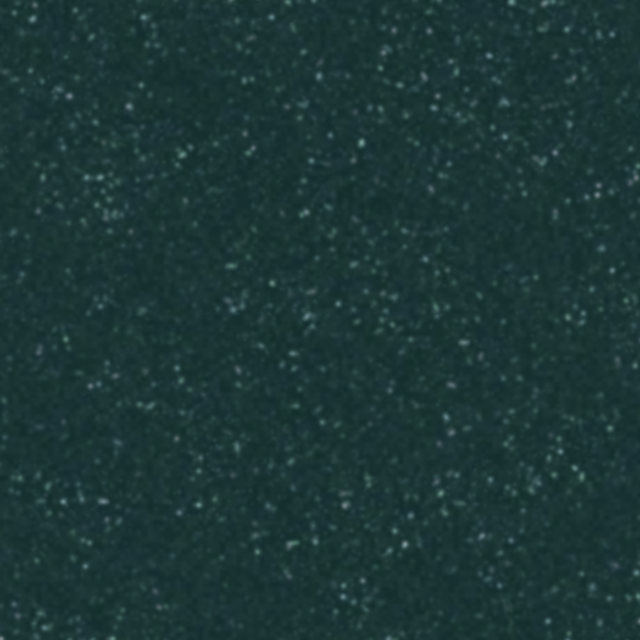
Write a WebGL 1 fragment shader that draws this texture.

```glsl
precision highp float;
// Dark teal surface with soft, clustered, faintly tinted glitter specks.

uniform vec2 u_resolution;

#define BASE_COLOR vec3(0.096, 0.199, 0.198)
#define SPECK_CELLS 80.0
#define DUST_CELLS 108.0
#define SPECK_GAIN 0.31
#define DUST_GAIN 0.055
#define SPECK_RARITY 9.0
#define DUST_RARITY 3.0
#define GRAIN_CELLS 115.0
#define GRAIN_GAIN 0.042
#define CLUSTER_CELLS 13.0

float hash(vec2 p) {
  vec3 q = fract(vec3(p.xyx) * 0.1031);
  q += dot(q, q.yzx + 33.33);
  return fract((q.x + q.y) * q.z);
}

vec2 hash2(vec2 p) {
  return vec2(hash(p + 17.3), hash(p + 71.9));
}

float valueNoise(vec2 p) {
  vec2 i = floor(p);
  vec2 f = fract(p);
  f = f * f * (3.0 - 2.0 * f);
  float low = mix(hash(i), hash(i + vec2(1.0, 0.0)), f.x);
  float high = mix(hash(i + vec2(0.0, 1.0)), hash(i + 1.0), f.x);
  return mix(low, high, f.y);
}

// Speck tint: green to blue, with an occasional mauve.
vec3 speckTint(float pick) {
  vec3 tint = mix(vec3(0.86, 1.02, 0.88), vec3(0.92, 1.01, 1.06),
                  smoothstep(0.1, 0.6, pick));
  return mix(tint, vec3(1.10, 0.96, 1.05), smoothstep(0.74, 0.88, pick));
}

// Jittered soft ellipses, one per cell, mostly faint and rarely bright.
vec3 specks(vec2 p, float rarity, float seed) {
  vec2 cell = floor(p);
  vec3 light = vec3(0.0);
  for (int y = -1; y <= 1; y++) {
    for (int x = -1; x <= 1; x++) {
      vec2 id = cell + vec2(float(x), float(y));
      vec2 key = id + seed;
      vec2 d = p - id - hash2(key);
      float angle = 6.2832 * hash(key + 5.7);
      vec2 axis = vec2(cos(angle), sin(angle));
      float stretch = 1.0 + 0.8 * pow(hash(key + 9.1), 3.0);
      vec2 local = vec2(dot(d, axis) / stretch,
                        dot(d, vec2(-axis.y, axis.x)));
      float glow = exp(-dot(local, local) / 0.14);
      glow *= smoothstep(1.0, 0.6, length(d));
      float power = pow(hash(key + 31.7), rarity);
      light += speckTint(hash(key + 47.3)) * glow * power;
    }
  }
  return light;
}

void main() {
  vec2 uv = gl_FragCoord.xy / u_resolution;

  // Quiet ground: broad hue drift and fine soft grain.
  float drift = valueNoise(uv * 7.0 + 3.0) - 0.5;
  float grain = valueNoise(uv * GRAIN_CELLS + 40.0) - 0.5;
  float hue = valueNoise(uv * 45.0 + 90.0) - 0.5;
  vec3 color = BASE_COLOR + 0.008 * drift + GRAIN_GAIN * grain;
  color += hue * vec3(0.006, -0.004, 0.024);

  // Specks gather in loose clusters and leave calm gaps.
  float cluster = 0.6 * valueNoise(uv * CLUSTER_CELLS + 12.0)
                + 0.4 * valueNoise(uv * CLUSTER_CELLS * 2.3 + 55.0);
  float density = mix(0.25, 1.1, smoothstep(0.25, 0.7, cluster));
  color += SPECK_GAIN * density * specks(uv * SPECK_CELLS, SPECK_RARITY, 3.0);
  color += DUST_GAIN * density * specks(uv * DUST_CELLS, DUST_RARITY, 211.0);

  gl_FragColor = vec4(min(color, vec3(0.68, 0.76, 0.75)), 1.0);
}
```
